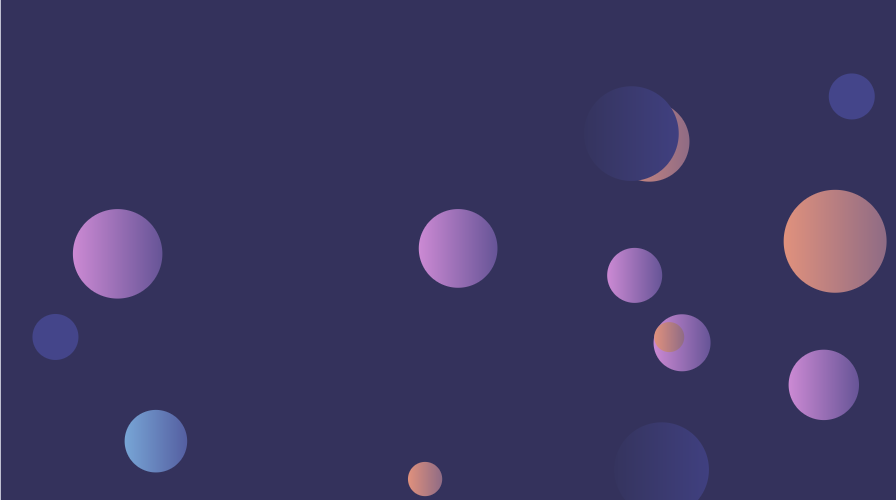
Write a Shadertoy shader that draws this background.

```glsl
// Scattered discs with horizontal colour gradients on a dark indigo field.

float hash(float n) { return fract(sin(n * 127.1) * 43758.5453); }

// Size swells and shrinks along the sequence, from 0 to 1.
float swell(int i) { return 0.5 - 0.5 * cos(float(i) * 6.2832 / 13.0); }

// Kinds: 0 violet, 1 peach, 2 indigo, 3 blue.
int discKind(int i) { return i == 10 ? 3 : i % 3; }

float discRadius(int i) {
    return discKind(i) == 0 ? mix(0.055, 0.09, swell(i)) : mix(0.03, 0.104, swell(i));
}

// Even spread with jitter, thinned out towards the upper left.
vec2 discCenter(int i, float aspect) {
    float n = float(i);
    vec2 spread = fract(0.5 + n * vec2(0.7549, 0.5698));
    spread.x = pow(spread.x, 0.6);
    spread.y *= 1.15 * mix(0.4, 1.0, spread.x);
    vec2 jitter = vec2(hash(n + 1.0), hash(n + 31.0)) - 0.5;
    return spread * vec2(1.08 * aspect, 1.0) + 0.03 * jitter;
}

// Colour across a disc, t runs from its left rim to its right rim.
vec3 discColor(int i, float t) {
    int kind = discKind(i);
    if (kind == 0) return mix(vec3(0.80, 0.54, 0.83), vec3(0.40, 0.33, 0.59), t);
    if (kind == 1) return mix(vec3(0.88, 0.57, 0.49), vec3(0.56, 0.42, 0.52), t);
    if (kind == 3) return mix(vec3(0.47, 0.65, 0.84), vec3(0.33, 0.37, 0.63), t);
    if (swell(i) < 0.5) return vec3(0.265, 0.27, 0.54);
    return mix(vec3(0.208, 0.204, 0.37), vec3(0.25, 0.25, 0.50), t);
}

void mainImage(out vec4 fragColor, in vec2 fragCoord) {
    float pixel = 1.0 / iResolution.y;
    float aspect = iResolution.x * pixel;
    vec2 p = fragCoord * pixel;

    vec3 color = vec3(0.202, 0.198, 0.36);

    for (int i = 0; i < 14; i++) {
        // Some discs lie partly over the one before them.
        bool stacked = i % 8 == 5;
        vec2 center = discCenter(stacked ? i - 1 : i, aspect);
        if (stacked) center += discRadius(i - 1) * vec2(-0.45, 0.2);

        float radius = discRadius(i);
        vec2 q = p - center;
        float cover = clamp(0.5 - (length(q) - radius) / pixel, 0.0, 1.0);
        float t = clamp(0.5 + 0.5 * q.x / radius, 0.0, 1.0);
        color = mix(color, discColor(i, t), cover);
    }

    // Thin pale line on the left border.
    float border = clamp(0.5 + (0.002 - p.x) / pixel, 0.0, 1.0);
    color = mix(color, vec3(0.75, 0.75, 0.82), border);

    fragColor = vec4(color, 1.0);
}
```
